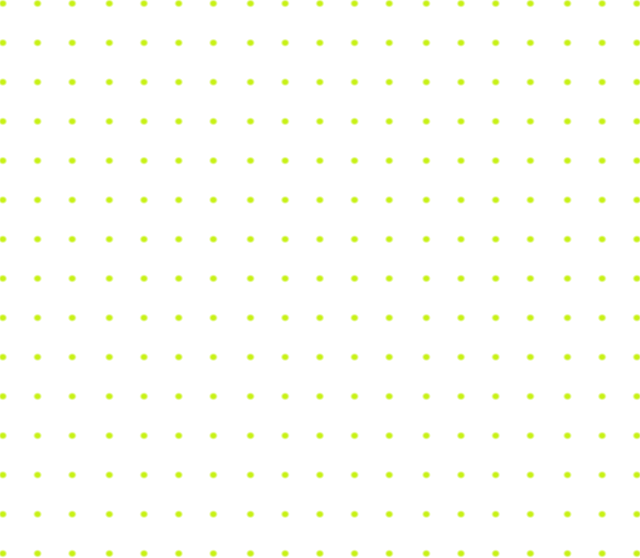
This pattern is drawn by a Shadertoy shader. Its source:

```glsl
const vec2 CANVAS = vec2(512.0, 446.0);
const vec3 PAPER = vec3(1.0);
const vec3 LIME = vec3(0.78, 0.945, 0.08);

// Column centre: even steps, with a slightly wider gap every 4.5 columns
float columnCentre(float index, float start, float pitch, float extraGap) {
    return start + pitch * index + extraGap * floor((index + 2.2) / 4.5);
}

// Signed offset from x to the closest column
float columnOffset(float x, float start, float pitch, float extraGap) {
    float guess = round((x - start) / (pitch + extraGap / 4.5));
    float nearest = 1e3;
    for (float k = -1.0; k <= 1.0; k++) {
        float offset = x - columnCentre(guess + k, start, pitch, extraGap);
        if (abs(offset) < abs(nearest)) nearest = offset;
    }
    return nearest;
}

// Signed offset from y to the closest evenly spaced row
float rowOffset(float y, float start, float pitch) {
    return (fract((y - start) / pitch + 0.5) - 0.5) * pitch;
}

// Soft dot, a little wider than tall
float softDot(vec2 offset, vec2 radii, float blur) {
    float radius = min(radii.x, radii.y);
    float dist = (length(offset / radii) - 1.0) * radius;
    return 1.0 - smoothstep(-blur, blur, dist);
}

void mainImage(out vec4 fragColor, in vec2 fragCoord) {
    vec2 unitsPerPixel = CANVAS / iResolution.xy;
    vec2 p = fragCoord * unitsPerPixel;

    // Dot grid: 19 columns by 15 rows
    vec2 offset = vec2(columnOffset(p.x, 2.3, 27.75, 1.92),
                       rowOffset(p.y, 3.6, 31.4));

    // Edge blur never drops below one pixel
    float blur = max(1.2, max(unitsPerPixel.x, unitsPerPixel.y));
    float ink = softDot(offset, vec2(2.6, 2.35), blur);
    fragColor = vec4(mix(PAPER, LIME, ink), 1.0);
}
```
